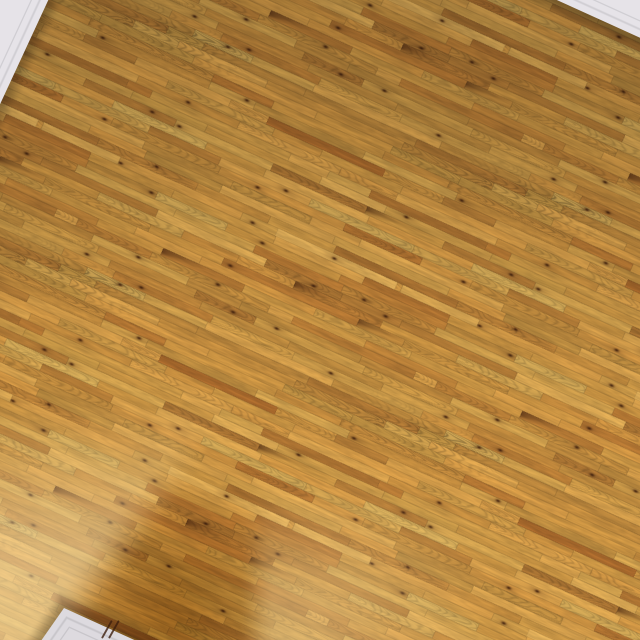
Reproduce this texture procedurally as a three.js fragment shader.

```glsl
// Tilted strip-wood floor under window light, with white trim in the corners.
// A tile of 32 rows repeats along and across the boards; each row is cut at
// jittered joints, and every board gets its own tone, grain and knots.
varying vec2 vUv;

const vec2 TILE = vec2(0.616, 0.408);   // repeat along and across the boards
const float ROWS = 32.0;
const float CUTS = 4.0;                 // boards per row of one tile
const vec3 DARK = vec3(0.60, 0.39, 0.17);
const vec3 GOLD = vec3(0.735, 0.545, 0.25);
const vec3 PALE = vec3(0.82, 0.66, 0.35);
const vec3 KNOT = vec3(0.24, 0.12, 0.05);
const vec3 TRIM = vec3(0.85, 0.84, 0.86);

struct Board { float seed; float x; float len; float tone; float streak; };

float hash(vec2 p) { return fract(sin(dot(p, vec2(12.99, 78.23))) * 43758.5); }

float noise(vec2 p) {
  vec2 i = floor(p), f = fract(p);
  f = f * f * (3.0 - 2.0 * f);
  return mix(mix(hash(i), hash(i + vec2(1.0, 0.0)), f.x),
             mix(hash(i + vec2(0.0, 1.0)), hash(i + 1.0), f.x), f.y);
}

// Signed distance to the line a-b, positive on its left
float leftOf(vec2 p, vec2 a, vec2 b) {
  vec2 d = normalize(b - a);
  return dot(p - a, vec2(-d.y, d.x));
}

float segment(vec2 p, vec2 a, vec2 b) {
  vec2 d = b - a;
  return length(p - a - d * clamp(dot(p - a, d) / dot(d, d), 0.0, 1.0));
}

float cover(float d) { return smoothstep(-0.001, 0.001, d); }

float joint(float i, float row) {
  return i + 0.7 * (hash(vec2(mod(i, CUTS) + 3.0, row + 7.0)) - 0.5);
}

Board findBoard(float u, float row) {
  float f = mod(u / TILE.x + hash(vec2(row, 2.0)), 1.0) * CUTS;
  float i = floor(f);
  if (f < joint(i, row)) i -= 1.0;
  else if (f >= joint(i + 1.0, row)) i += 1.0;
  float a = joint(i, row), unit = TILE.x / CUTS;
  float seed = hash(vec2(mod(i, CUTS) + 11.0, row + 0.5));
  float tone = (fract(seed * 17.0) + fract(seed * 41.0) - 1.0) * 0.85;
  return Board(seed, (f - a) * unit, (joint(i + 1.0, row) - a) * unit,
               tone, step(0.95, fract(seed * 67.0)));
}

// Lays one distinctive board over a stretch of a row
void accent(inout Board b, float u, float row, float at, float start, float len, float tone, float streak) {
  if (abs(row - at) < 0.5 && u > start && u < start + len)
    b = Board(hash(vec2(at, start)), u - start, len, tone, streak);
}

vec3 boardColor(Board b, float y, float figure) {
  vec2 shift = vec2(b.seed * 91.0, b.seed * 57.0);
  vec3 col = mix(GOLD, b.tone < 0.0 ? DARK : PALE, abs(b.tone));
  col *= mix(vec3(1.03, 0.98, 0.94), vec3(0.98, 1.01, 1.02), fract(b.seed * 29.0));
  // Long streaks and fine pores
  float grain = noise(vec2(b.x * 22.0, y * 3.5) + shift) - 0.5;
  float pores = noise(vec2(b.x * 90.0, y * 9.0) + shift) - 0.5;
  col *= 1.0 + 0.15 * grain + 0.10 * pores;
  // Arched growth rings on some boards
  float bend = (y - 0.5) * (y - 0.5) * 5.0 + 2.2 * noise(vec2(b.x * 35.0, y * 2.0) + shift);
  float ring = pow(0.5 + 0.5 * sin(6.283 * (b.x * 55.0 + bend)), 3.0);
  col *= 1.0 - ring * (0.22 * figure + 0.13 * step(0.72, fract(b.seed * 53.0)));
  // Knot with a drawn-out halo, and a charred streak from the board's end
  vec2 k = vec2(b.x - b.len * fract(b.seed * 83.0), y - 0.25 - 0.5 * fract(b.seed * 97.0));
  float hasKnot = step(0.76, fract(b.seed * 37.0));
  float knot = exp(-dot(k / vec2(0.004, 0.17), k / vec2(0.004, 0.17)));
  float halo = exp(-dot(k / vec2(0.016, 0.35), k / vec2(0.016, 0.35)));
  col = mix(col, KNOT, hasKnot * (0.75 * knot + 0.18 * halo));
  float burn = exp(-b.x / 0.035) * smoothstep(0.75, 0.1, abs(y - 0.35 + 6.0 * b.x));
  col = mix(col, KNOT, 0.65 * b.streak * burn);
  // Thin seams on the sides and ends
  float side = min(y, 1.0 - y) * TILE.y / ROWS;
  float end = min(b.x, b.len - b.x);
  return col * (1.0 - 0.14 * smoothstep(0.0011, 0.0002, min(side, end)));
}

vec3 woodFloor(vec2 p) {
  vec2 q = p - vec2(0.4206, 0.8177);
  vec2 along = vec2(0.911, -0.413);
  vec2 t = mod(vec2(dot(q, along), dot(q, vec2(along.y, -along.x))), TILE);
  float v = t.y / TILE.y * ROWS, row = floor(v);
  Board b = findBoard(t.x, row);
  accent(b, t.x, row, 0.0, 0.0, 0.2, -0.95, 0.0);
  accent(b, t.x, row, 3.0, 0.193, 0.2, -0.75, 0.0);
  accent(b, t.x, row, 12.0, 0.085, 0.205, 0.9, 0.0);
  accent(b, t.x, row, 17.0, 0.144, 0.15, -0.5, 1.0);
  accent(b, t.x, row, 21.0, 0.164, 0.21, -0.6, 0.0);
  vec2 f = (t - vec2(0.43, 0.355)) / vec2(0.10, 0.03);
  return boardColor(b, fract(v), exp(-dot(f, f)));
}

// Falloff towards the top, window sheen and the shadow between its two parts
vec3 lightFloor(vec3 col, vec2 p) {
  col *= mix(1.06, 0.85, smoothstep(0.35, 1.2, p.y + 0.2 * abs(p.x - 0.4)));
  vec2 s = (p - vec2(0.27, 0.04)) / vec2(0.13, 0.15);
  col *= mix(vec3(1.0), vec3(0.78, 0.70, 0.50), exp(-dot(s, s)));
  float left = smoothstep(0.05, -0.05, p.x - 0.117 - 0.71 * (p.y - 0.05)) * smoothstep(0.40, 0.08, p.y);
  float right = smoothstep(0.37, 0.43, p.x) * smoothstep(0.80, 0.43, p.x) * smoothstep(0.27, 0.04, p.y);
  return mix(col, vec3(1.0, 0.92, 0.72), 0.52 * left + 0.32 * right);
}

vec3 trimColor(float d) {
  float groove = smoothstep(0.003, 0.0, abs(d - 0.012)) + smoothstep(0.002, 0.0, abs(d - 0.024));
  return TRIM * (1.06 - 0.10 * groove);
}

void main() {
  // Four taps smooth the board edges
  vec3 col = vec3(0.0);
  for (int i = 0; i < 4; i++) {
    float n = float(i);
    col += 0.25 * woodFloor(vUv + 0.001 * (vec2(mod(n, 2.0), floor(n / 2.0)) - 0.5));
  }
  col = lightFloor(col, vUv);
  // Wall trim in the upper corners, white box at the bottom
  float wall = max(leftOf(vUv, vec2(0.0, 0.837), vec2(0.0755, 1.0)), leftOf(vUv, vec2(0.87, 1.0), vec2(1.0, 0.941)));
  float box = min(-leftOf(vUv, vec2(0.065, 0.0), vec2(0.10, 0.05)), -leftOf(vUv, vec2(0.10, 0.05), vec2(0.21, 0.0)));
  col *= 1.0 - 0.25 * smoothstep(-0.025, 0.0, max(wall, box));
  col = mix(col, trimColor(wall), cover(wall));
  col = mix(col, trimColor(box) * 0.96, cover(box));
  for (int i = 0; i < 2; i++) {
    vec2 a = vec2(0.160 + 0.011 * float(i), 0.004);
    col = mix(col, KNOT, 0.8 * cover(0.0015 - segment(vUv, a, a + vec2(0.014, 0.025))));
  }
  gl_FragColor = vec4(col, 1.0);
}
```
